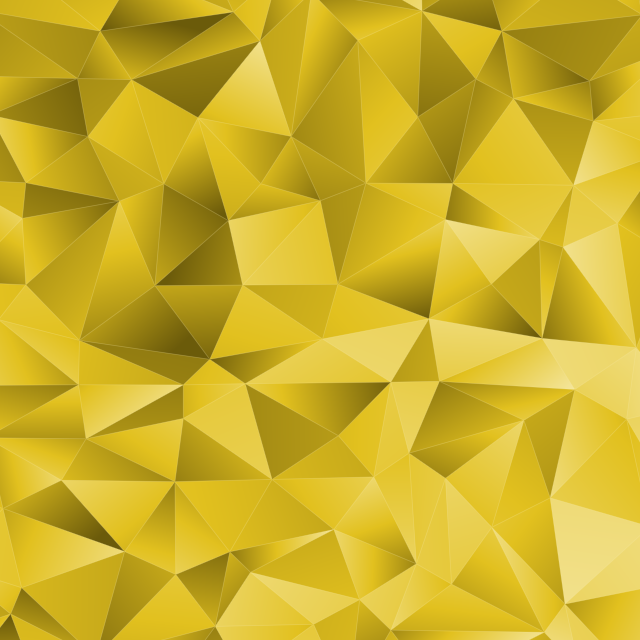
Write a Shadertoy shader that draws this background.

```glsl
// Low-poly field of irregular golden triangles, each shaded by its own linear gradient.
#define DENSITY 6.15     // lattice points across the canvas
#define JITTER 0.37      // vertex displacement, in lattice units
#define SEED 17.0
#define MEAN_TONE 0.465
#define TONE_SPREAD 0.31 // variation between facets
#define TILT 0.16        // brightening towards the lower right
#define MAX_SLOPE 0.55   // steepest gradient inside a facet
#define SEAM 0.22        // strength of the pale hairlines
#define DARK vec3(0.42, 0.355, 0.04)
#define GOLD vec3(0.885, 0.755, 0.12)
#define PALE vec3(0.965, 0.915, 0.66)

vec3 hash3(vec3 p) {
    p = fract((p + SEED) * vec3(0.1031, 0.1030, 0.0973));
    p += dot(p, p.yxz + 33.33);
    return fract((p.xxy + p.yxx) * p.zyx);
}

vec2 vertex(vec2 cell) {
    return cell + JITTER * (2.0 * hash3(vec3(cell, 5.0)).xy - 1.0);
}

float cross2(vec2 a, vec2 b) { return a.x * b.y - a.y * b.x; }

float area(vec2 a, vec2 b, vec2 c) { return cross2(b - a, c - a); }

float edgeDistance(vec2 p, vec2 a, vec2 b) {
    return area(a, b, p) / length(b - a);
}

// Positive inside a counter-clockwise triangle
float triangleDistance(vec2 p, vec2 a, vec2 b, vec2 c) {
    return min(edgeDistance(p, a, b), min(edgeDistance(p, b, c), edgeDistance(p, c, a)));
}

vec3 ramp(float t) {
    t = 2.0 * clamp(t, 0.0, 1.0);
    return t < 1.0 ? mix(DARK, GOLD, t) : mix(GOLD, PALE, t - 1.0);
}

// Gradient colour of one facet, with random tone, direction and slope
vec3 facetColor(vec2 p, vec2 centre, vec3 id) {
    vec3 h = hash3(id + 40.0);
    vec3 k = hash3(id + 91.0);
    float angle = 6.2832 * h.z;
    float slope = mix(0.05, MAX_SLOPE, k.x * k.x);
    float tone = MEAN_TONE + TONE_SPREAD * (h.x + k.y - 1.0) + TILT * centre.y / DENSITY;
    return ramp(tone + slope * dot(p - centre, vec2(cos(angle), sin(angle))));
}

void mainImage(out vec4 fragColor, in vec2 fragCoord) {
    // Diagonal lattice coordinates
    vec2 uv = fragCoord / iResolution.y;
    vec2 p = DENSITY * vec2(uv.x + uv.y, uv.x - uv.y);
    float px = 1.4142 * DENSITY / iResolution.y;

    vec3 sum = vec3(0.0);
    float weight = 0.0, inside = 0.0;
    for (int j = -1; j <= 1; j++)
    for (int i = -1; i <= 1; i++) {
        vec2 cell = floor(p) + vec2(i, j);
        vec2 a = vertex(cell);
        vec2 b = vertex(cell + vec2(1, 0));
        vec2 c = vertex(cell + vec2(1, 1));
        vec2 d = vertex(cell + vec2(0, 1));

        // Split along the diagonal that gives the fuller triangles
        if (min(area(a, b, c), area(a, c, d)) < min(area(a, b, d), area(b, c, d))) {
            vec2 first = a;
            a = b; b = c; c = d; d = first;
        }

        // Blend both halves by their pixel coverage
        for (int k = 0; k < 2; k++) {
            vec2 m = k == 0 ? b : c;
            vec2 n = k == 0 ? c : d;
            float dist = triangleDistance(p, a, m, n);
            float cover = clamp(0.5 + dist / px, 0.0, 1.0);
            if (cover > 0.0) {
                sum += cover * facetColor(p, (a + m + n) / 3.0, vec3(cell, k));
                weight += cover;
            }
            inside = max(inside, dist);
        }
    }

    // Pale hairline along the seams
    vec3 color = sum / max(weight, 0.001);
    color = mix(color, PALE, SEAM * (1.0 - smoothstep(0.0, px, inside)));
    fragColor = vec4(color, 1.0);
}
```
